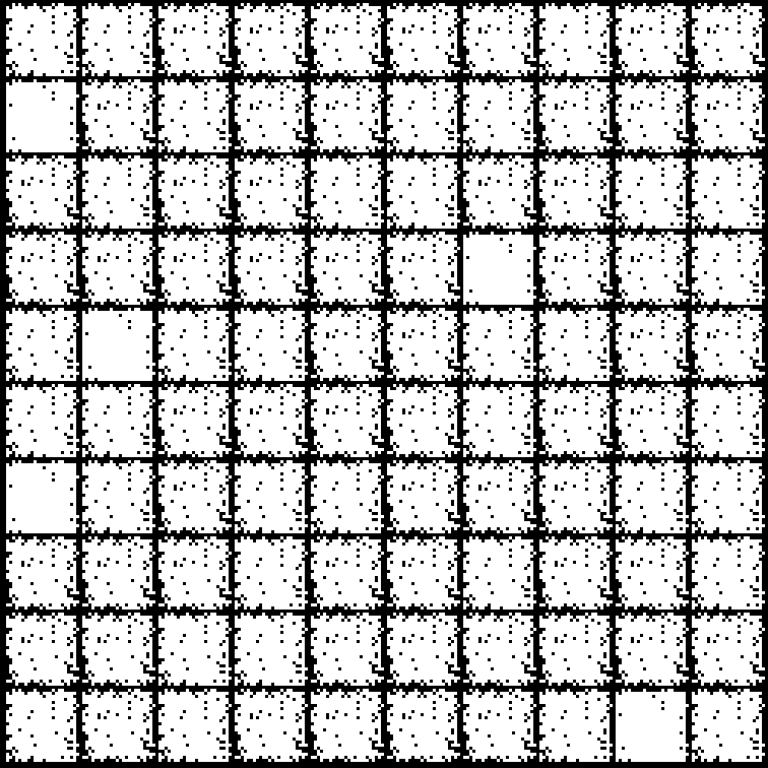
Reproduce this pattern procedurally as a Shadertoy shader.

```glsl
const float TILES = 10.0;          // repeats across and down
const float TILE_GRAINS = 25.0;    // grains along one tile side
const float BORDER_GRAINS = 1.0;   // solid frame around all tiles
const float SPECK_DENSITY = 0.055; // stray specks inside a tile
const float EDGE_FALLOFF = 1.5;    // reach of edge grit, in grains
const float LINE_BUMPS = 0.75;     // fill of the ragged half of each line
const vec2 GRIT_LOW = vec2(0.75, 0.75);  // grit at left and bottom
const vec2 GRIT_HIGH = vec2(0.55, 0.35); // grit at right and top
const float STREAK_FILL = 0.7;     // fill of the diagonal scratch
const float FADED_SHARE = 0.3;     // share of tiles with fewer specks
const float FADED_LEVEL = 0.72;
const float BLANK_LEVEL = 0.2;     // grit left on nearly clean tiles
const int BLANK_TILES = 5;
const vec3 PAPER = vec3(1.0);
const vec3 INK = vec3(0.0);

// Integer hash to the range 0..1
float hash(vec2 cell, uint seed) {
    uvec2 v = uvec2(ivec2(cell) + 64);
    uint h = v.x * 1664525u + v.y * 1013904223u + seed * 747796405u;
    h = (h ^ (h >> 16)) * 2246822519u;
    h = (h ^ (h >> 13)) * 3266489917u;
    return float((h ^ (h >> 16)) >> 8) / 16777216.0;
}

// Amount of grit kept by a tile; one blank tile falls in each band of rows
float gritLevel(vec2 tile) {
    float level = hash(tile, 3u) < FADED_SHARE ? FADED_LEVEL : 1.0;
    float band = TILES / float(BLANK_TILES);
    for (int i = 0; i < BLANK_TILES; i++) {
        vec2 key = vec2(float(i), 0.0);
        float column = floor(TILES * hash(key, 11u));
        float row = floor(band * (float(i) + hash(key, 17u)));
        if (tile == vec2(column, row)) level = BLANK_LEVEL;
    }
    return level;
}

// Chance of ink at a grain inside a tile
float gritDensity(vec2 p) {
    float last = TILE_GRAINS - 1.0;
    vec2 low = GRIT_LOW * exp(-p / EDGE_FALLOFF);
    vec2 high = GRIT_HIGH * exp(-(last - p) / EDGE_FALLOFF);
    float sideWeight = mix(1.4, 0.6, p.y / last);
    float density = SPECK_DENSITY + (low.x + high.x) * sideWeight + low.y + high.y;

    // Scratch running down from the upper left corner
    float offDiagonal = abs(last - p.y - p.x + 1.0);
    if (offDiagonal < 0.5 && p.x > 3.0 && p.x < 9.0) density = STREAK_FILL;
    return density;
}

// Ink of one grain: 0 is paper, 1 is ink
float grainInk(vec2 grain) {
    vec2 tile = floor(grain / TILE_GRAINS);
    if (any(lessThan(tile, vec2(0.0))) || any(greaterThanEqual(tile, vec2(TILES)))) return 1.0;

    vec2 p = grain - tile * TILE_GRAINS;
    if (min(p.x, p.y) < 0.5) return 1.0;

    float density = gritDensity(p) * gritLevel(tile);
    if (max(p.x, p.y) > TILE_GRAINS - 1.5) density = LINE_BUMPS;
    return hash(p, 29u) < density ? 1.0 : 0.0;
}

void mainImage(out vec4 fragColor, in vec2 fragCoord) {
    float span = TILES * TILE_GRAINS + 2.0 * BORDER_GRAINS;
    vec2 pos = fragCoord / iResolution.xy * span - BORDER_GRAINS;
    vec2 pixel = span / iResolution.xy;

    // Blend the four nearest grains by their coverage of the pixel
    vec2 base = floor(pos - 0.5);
    vec2 w = clamp((pos - base - 1.0) / pixel + 0.5, 0.0, 1.0);
    float lower = mix(grainInk(base), grainInk(base + vec2(1.0, 0.0)), w.x);
    float upper = mix(grainInk(base + vec2(0.0, 1.0)), grainInk(base + 1.0), w.x);
    fragColor = vec4(mix(PAPER, INK, mix(lower, upper, w.y)), 1.0);
}
```
